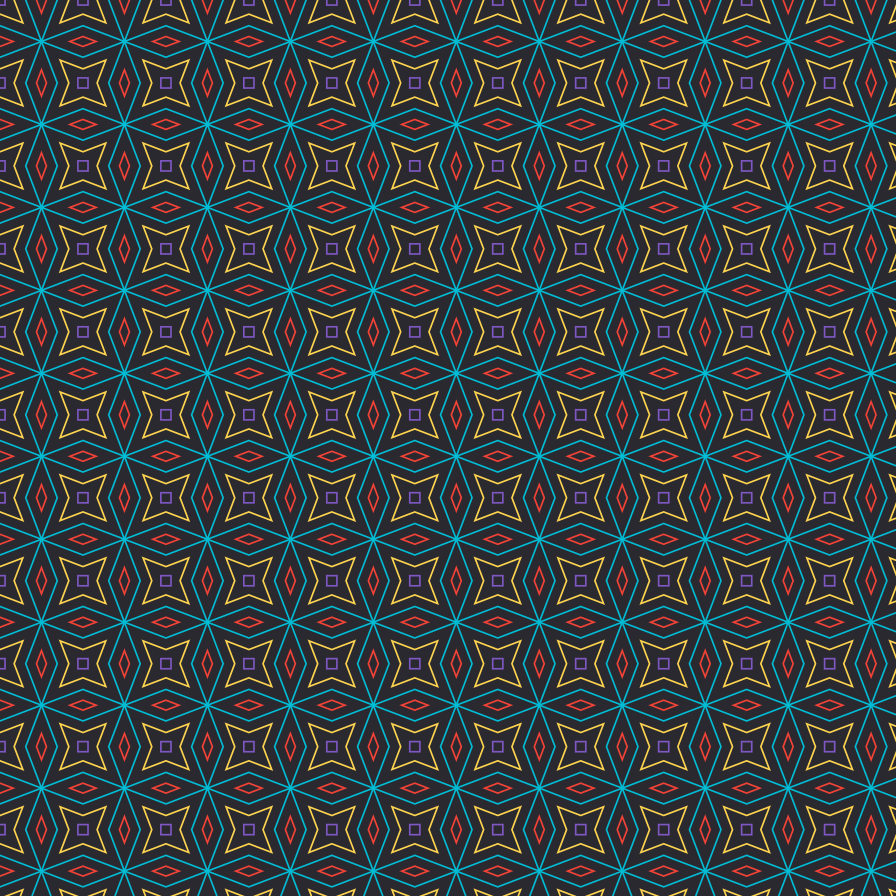
Give the GLSL for this pattern, as a Shadertoy shader.

```glsl
// Lattice of thin outlined four-point stars, diamonds and small squares on charcoal.
// Each tile is folded into one eighth by symmetry; there, the star and diamond edges
// are parallel lines, so every outline is one level of a single slanted distance.

const float TILES = 10.8;       // repeats across the canvas
const float LINE_WIDTH = 0.02;  // in tile units, like all lengths below
const float SLOPE = 0.38;       // rise of the star and diamond edges
const int SAMPLES = 3;          // antialiasing samples per axis

const vec3 CHARCOAL = vec3(0.165, 0.161, 0.190);
const vec3 CYAN     = vec3(0.000, 0.737, 0.831);
const vec3 YELLOW   = vec3(1.000, 0.835, 0.310);
const vec3 RED      = vec3(0.957, 0.263, 0.212);
const vec3 PURPLE   = vec3(0.494, 0.341, 0.761);

// Fold a point into the wedge 0 <= x <= y <= 0.5 around the nearest tile centre
vec2 foldTile(vec2 p) {
    vec2 q = abs(fract(p + 0.5) - 0.5);
    return vec2(min(q.x, q.y), max(q.x, q.y));
}

// Signed distance to the slanted edge that crosses the y axis at the given height
float slantedEdge(vec2 q, float height) {
    return (q.y - SLOPE * q.x - height) / sqrt(1.0 + SLOPE * SLOPE);
}

// Share of a filter footprint covered by a line at signed distance d
float stroke(float d, float width, float footprint) {
    vec2 edges = (d + vec2(0.5, -0.5) * width) / footprint;
    vec2 cover = clamp(edges + 0.5, 0.0, 1.0);
    return cover.x - cover.y;
}

vec3 latticeColor(vec2 p, float footprint) {
    vec2 q = foldTile(p);
    vec3 color = CHARCOAL;
    // Large star whose tips meet at the tile corners
    color = mix(color, CYAN, stroke(slantedEdge(q, 0.31), LINE_WIDTH, footprint));
    // Small star inside it
    color = mix(color, YELLOW, stroke(slantedEdge(q, 0.1705), LINE_WIDTH, footprint));
    // Diamonds centred on the tile sides
    color = mix(color, RED, stroke(slantedEdge(q, 0.44), LINE_WIDTH, footprint));
    // Central square
    return mix(color, PURPLE, stroke(q.y - 0.061, LINE_WIDTH, footprint));
}

void mainImage(out vec4 fragColor, in vec2 fragCoord) {
    float tilesPerPixel = TILES / iResolution.y;
    float footprint = tilesPerPixel / float(SAMPLES);
    // Tiles are centred on the upper left corner of the canvas
    vec2 p = (fragCoord - vec2(0.0, iResolution.y)) * tilesPerPixel;

    vec3 sum = vec3(0.0);
    for (int j = 0; j < SAMPLES; j++) {
        for (int i = 0; i < SAMPLES; i++) {
            vec2 offset = vec2(i, j) - 0.5 * float(SAMPLES - 1);
            sum += latticeColor(p + offset * footprint, footprint);
        }
    }
    fragColor = vec4(sum / float(SAMPLES * SAMPLES), 1.0);
}
```
